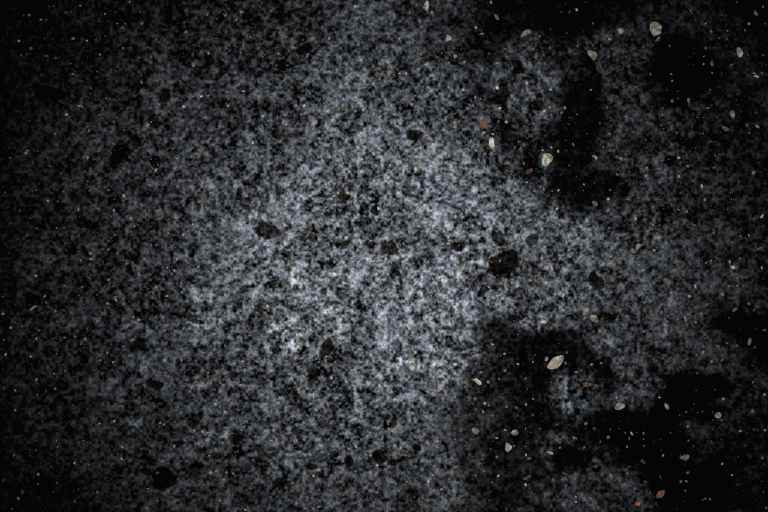
A WebGL 2 fragment shader for this texture:

```glsl
#version 300 es
precision highp float;
// Weathered dark asphalt: sharp blue-grey grain under a broad vignette,
// broken by brownish pits, sooty patches, pale worn streaks and small stones.
// Rotated value noise makes the grain; jittered cells scatter pits and stones.

uniform vec2 u_resolution;
out vec4 fragColor;

const vec3 COOL = vec3(0.94, 0.99, 1.06);
const vec3 WARM = vec3(1.06, 1.00, 0.90);
const vec3 RUST = vec3(1.05, 0.68, 0.45);
const mat2 TURN = mat2(0.8, 0.6, -0.6, 0.8);

vec3 hash3(vec2 p) {
  vec3 q = fract(p.xyx * vec3(0.1031, 0.1030, 0.0973));
  q += dot(q, q.yxz + 33.33);
  return fract((q.xxy + q.yzz) * q.zyx);
}

float noise(vec2 p) {
  vec2 cell = floor(p), f = fract(p);
  f = f * f * (3.0 - 2.0 * f);
  float low = mix(hash3(cell).x, hash3(cell + vec2(1, 0)).x, f.x);
  float high = mix(hash3(cell + vec2(0, 1)).x, hash3(cell + vec2(1, 1)).x, f.x);
  return mix(low, high, f.y);
}

float fbm(vec2 p) {
  float sum = 0.0, weight = 0.5;
  for (int i = 0; i < 5; i++) {
    sum += weight * noise(p);
    p = TURN * p * 2.03 + 17.3;
    weight *= 0.5;
  }
  return sum / 0.97;
}

// Signed grain around zero, in three fine sizes.
float grainAt(vec2 p) {
  return 0.8 * (noise(TURN * p * 85.0) - 0.5)
       + 1.0 * (noise(p * 170.0 + 31.0) - 0.5)
       + 0.7 * (noise(TURN * TURN * p * 300.0 + 57.0) - 0.5);
}

// Nearest scattered ellipse: x = signed distance, y = its random id.
vec2 scatter(vec2 p, float freq, float density, float size, float seed) {
  vec2 q = p * freq, nearest = vec2(1.0, 0.0);
  for (int y = -1; y <= 1; y++) {
    for (int x = -1; x <= 1; x++) {
      vec2 cell = floor(q) + vec2(x, y);
      vec3 place = hash3(cell + seed), form = hash3(cell + seed + 71.7);
      if (place.z > density) continue;
      vec2 d = q - cell - 0.2 - 0.6 * place.xy;
      float a = form.x * 6.2832;
      d = mat2(cos(a), sin(a), -sin(a), cos(a)) * d;
      d.y *= 1.0 + 0.8 * form.z;
      float dist = length(d) - size * mix(0.06, 0.24, form.y * form.y);
      if (dist < nearest.x) nearest = vec2(dist, form.z);
    }
  }
  return vec2(nearest.x / freq, nearest.y);
}

float inside(float dist, float soft) {
  return 1.0 - smoothstep(-soft, soft, dist);
}

// Lays pale stones of one size over the surface.
vec3 addStones(vec3 base, vec2 stone, float light, float grain, float soft) {
  float id = fract(stone.y * 7.31);
  float tone = mix(0.42, 0.80, id) * (0.85 + 0.45 * grain) * light;
  vec3 tint = mix(WARM, RUST, step(0.88, fract(stone.y * 13.7)));
  return mix(base, tone * tint, 0.92 * inside(stone.x, soft));
}

// Thin broken ridges along a noise contour.
float streaks(vec2 p, float freq, float breakup) {
  float ridge = abs(fbm(p * freq) - 0.5);
  return (1.0 - smoothstep(0.0, 0.045, ridge)) * smoothstep(0.42, 0.62, breakup);
}

float spot(vec2 p, vec2 centre, vec2 radius) {
  vec2 d = (p - centre) / radius;
  return exp(-dot(d, d));
}

void main() {
  vec2 p = gl_FragCoord.xy / u_resolution.y;
  vec2 edge = 2.0 * gl_FragCoord.xy / u_resolution - vec2(1.02, 0.96);
  float aspect = u_resolution.x / u_resolution.y;
  float soft = 0.8 / u_resolution.y;
  float vignette = exp(-1.3 * edge.x * edge.x - 0.65 * edge.y * edge.y);
  float rightSide = smoothstep(0.45, 0.75, p.x / aspect);

  // Grain over broad mottling
  float grain = grainAt(p);
  float mottle = fbm(p * 7.0 + 4.0) - 0.5;
  float clumps = fbm(p * 28.0 + 9.0);
  float body = 0.45 + 0.46 * grain + 0.35 * mottle + 0.30 * (clumps - 0.5);

  // Pale wear at lower left and right of the middle
  float worn = spot(p, vec2(0.27, 0.24) * vec2(aspect, 1.0), vec2(0.28, 0.2))
             + 0.8 * spot(p, vec2(0.72, 0.38) * vec2(aspect, 1.0), vec2(0.26, 0.25));
  body += 0.32 * worn * streaks(p, 5.0, clumps) * (0.8 + grain);

  // Sooty patches and ragged pits with a lighter rim
  float soot = smoothstep(0.50, 0.66, fbm(p * 6.0 + 23.0)) * (0.12 + 0.88 * rightSide);
  vec2 ragged = p + 0.045 * (vec2(fbm(p * 18.0), fbm(p * 18.0 + 40.0)) - 0.5);
  float pitDist = scatter(ragged, 5.5, 0.42, 1.15, 11.0).x;
  float holeDist = scatter(ragged, 14.0, 0.3, 1.0, 29.0).x;
  float pit = max(inside(pitDist, 0.004), 0.8 * inside(holeDist, 0.003));
  float rim = inside(abs(pitDist - 0.006), 0.006);
  body = (body + 0.07 * rim) * (1.0 - 0.72 * soot) * (1.0 - 0.68 * pit);

  // Tint: cool ground, warmer pits and single grains
  float warmth = 0.75 * pit + 0.5 * smoothstep(0.62, 0.85, noise(p * 120.0 + 80.0));
  vec3 color = max(vignette * body - 0.06, 0.018) * mix(COOL, WARM, clamp(warmth, 0.0, 1.0));

  // Stones from fine chips to pebbles
  float light = mix(0.3, 1.0, sqrt(vignette));
  vec2 chipped = p + 0.012 * (vec2(noise(p * 55.0), noise(p * 55.0 + 60.0)) - 0.5);
  color = addStones(color, scatter(p, 60.0, 0.28, 0.9, 3.0), light, grain, soft);
  color = addStones(color, scatter(chipped, 22.0, 0.3, 0.35 + 0.55 * rightSide, 47.0), light, grain, soft);
  color = addStones(color, scatter(chipped, 8.0, 0.4, rightSide - 0.3, 91.0), light, grain, soft);

  fragColor = vec4(clamp(color, 0.0, 1.0), 1.0);
}
```
